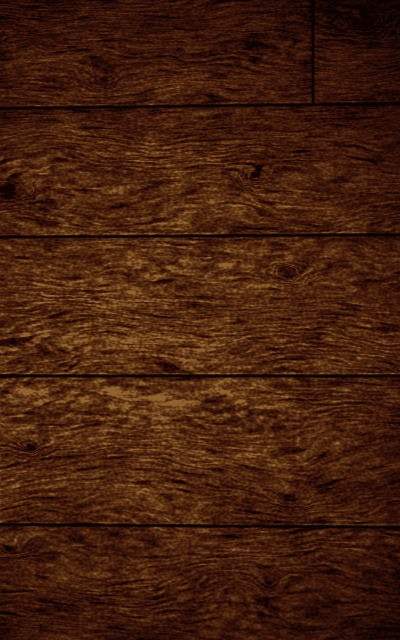
This texture is drawn by a Shadertoy shader. Its source:

```glsl
#define FIRST_JOINT 0.285
#define PLANK_HEIGHT 0.3875
#define PLANK_SHRINK 0.0125
#define TILT 0.018
#define END_JOINT 0.782
#define GAP 0.0033
#define RING_FREQ 42.0
#define KNOT_SPACING 0.5
#define LIGHT_CENTER vec2(0.36, 0.75)
#define LIGHT_LEVEL 0.73

const vec3 WOOD[6] = vec3[6](
    vec3(0.06, 0.01, 0.008), vec3(0.15, 0.04, 0.02), vec3(0.23, 0.08, 0.035),
    vec3(0.31, 0.15, 0.05), vec3(0.41, 0.24, 0.09), vec3(0.57, 0.38, 0.18));

float hash(vec2 p) {
    vec3 q = fract(p.xyx * 0.1031);
    q += dot(q, q.yzx + 33.33);
    return fract((q.x + q.y) * q.z);
}

float corner(vec2 cell, vec2 offset) {
    float angle = 6.2832 * hash(cell);
    return dot(vec2(cos(angle), sin(angle)), offset);
}

// Gradient noise, roughly -0.7 to 0.7
float noise(vec2 p) {
    vec2 i = floor(p), f = p - i, e = vec2(0.0, 1.0);
    vec2 s = f * f * f * (f * (f * 6.0 - 15.0) + 10.0);
    return mix(mix(corner(i, f), corner(i + e.yx, f - e.yx), s.x),
               mix(corner(i + e, f - e), corner(i + e.yy, f - e.yy), s.x), s.y);
}

// x: swelling of the grain, y: dark core
vec2 knots(vec2 p, float id) {
    vec2 sum = vec2(0.0);
    float cell = floor(p.x / KNOT_SPACING);
    for (float i = -1.0; i <= 1.0; i++) {
        vec2 key = vec2(cell + i + 40.0, id * 7.0 + 90.0);
        vec2 center = vec2((cell + i + hash(key)) * KNOT_SPACING,
                           mix(0.05, 0.32, hash(key + 13.7)));
        float size = mix(0.5, 1.1, hash(key + 31.1));
        vec2 d = (p - center) * vec2(1.0, 1.5) / size;
        float r2 = dot(d, d) * (1.0 + 0.8 * noise(p * 45.0 + id));
        sum += step(0.35, hash(key + 57.3)) * vec2(exp(-r2 * 260.0), exp(-r2 * 2600.0));
    }
    return sum;
}

// Wood tone around zero for one plank
float grain(vec2 p, float id) {
    vec2 seed = vec2(id * 17.3 + 50.0, id * 9.1 + 70.0);
    vec2 knot = knots(p, id);
    float bend = 7.0 * noise(p * vec2(2.6, 6.0) + seed)
               + 1.6 * noise(p * vec2(9.0, 22.0) + seed) + 3.5 * knot.x;
    float rough = noise(p * vec2(38.0, 80.0) + seed);
    float rings = sin(6.2832 * (RING_FREQ * p.y + bend + 0.5 * rough));
    float figure = smoothstep(-0.15, 0.35, noise(p * vec2(2.2, 6.5) + seed.yx) + 0.4 * knot.x);

    // Fibres and pores follow the bent grain
    vec2 q = vec2(p.x, p.y + 0.35 * bend / RING_FREQ);
    float fibre = noise(q * vec2(14.0, 120.0) + seed)
                + 0.7 * noise(q * vec2(34.0, 190.0) + seed.yx);
    float speck = noise(p * vec2(110.0, 170.0) + seed);
    float blotch = noise(p * vec2(5.0, 14.0) + seed);
    float pores = smoothstep(0.2, 0.42, noise(q * vec2(11.0, 75.0) + seed + 23.0));

    return 0.42 * fibre + 0.38 * speck + 0.28 * blotch + 0.2 * rough
         + 0.15 * rings * figure - 0.34 * pores - 0.12 * knot.x - 0.55 * knot.y;
}

vec3 woodColor(float tone) {
    float t = clamp(tone, 0.0, 0.999) * 5.0;
    int i = int(t);
    return mix(WOOD[i], WOOD[i + 1], fract(t));
}

void mainImage(out vec4 fragColor, in vec2 fragCoord) {
    vec2 p = fragCoord / iResolution.x;
    float px = 1.0 / iResolution.x;

    // Planks grow slightly narrower upward
    float y = p.y - TILT * (p.x - 0.5) * (p.y - 0.66) - FIRST_JOINT;
    float root = sqrt(max(PLANK_HEIGHT * PLANK_HEIGHT - 4.0 * PLANK_SHRINK * y, 0.001));
    float k = (PLANK_HEIGHT - root) / (2.0 * PLANK_SHRINK);
    float row = floor(k);
    float joint = (k - floor(k + 0.5)) * root + 0.0012 * noise(vec2(p.x * 24.0, row));
    bool split = row == 3.0;
    float endJoint = split ? p.x - END_JOINT - 0.004 * (1.6 - p.y) : 1.0;
    float id = row + 2.0 + (split && endJoint > 0.0 ? 9.0 : 0.0);

    // Uneven light, dim toward the edges
    vec2 away = p - LIGHT_CENTER;
    float light = LIGHT_LEVEL - 0.6 * away.x * away.x - 0.64 * away.y * away.y;
    light += 0.06 * (hash(vec2(id, 5.0)) - 0.5);
    float tone = light + mix(0.5, 1.15, clamp(light, 0.0, 1.0)) * grain(vec2(p.x, (k - row) * 0.36), id);

    // Joints: soft shade, worn pale rim, dark gap
    float edge = min(abs(joint), abs(endJoint));
    tone -= 0.22 * exp(-edge * 110.0);
    float rim = max(exp(-pow((joint - 0.0065) / 0.0022, 2.0)),
                    0.6 * exp(-pow((endJoint - 0.0065) / 0.0022, 2.0)));
    tone += rim * (0.22 + 0.3 * noise(p * vec2(18.0, 5.0))) * smoothstep(0.0, 0.5, light);
    vec3 color = woodColor(tone);
    color = mix(color, vec3(0.025, 0.008, 0.005), 0.95 * (1.0 - smoothstep(GAP - px, GAP + px, edge)));
    color *= mix(0.55, 1.0, smoothstep(0.0, 0.3, light));
    fragColor = vec4(color, 1.0);
}
```
